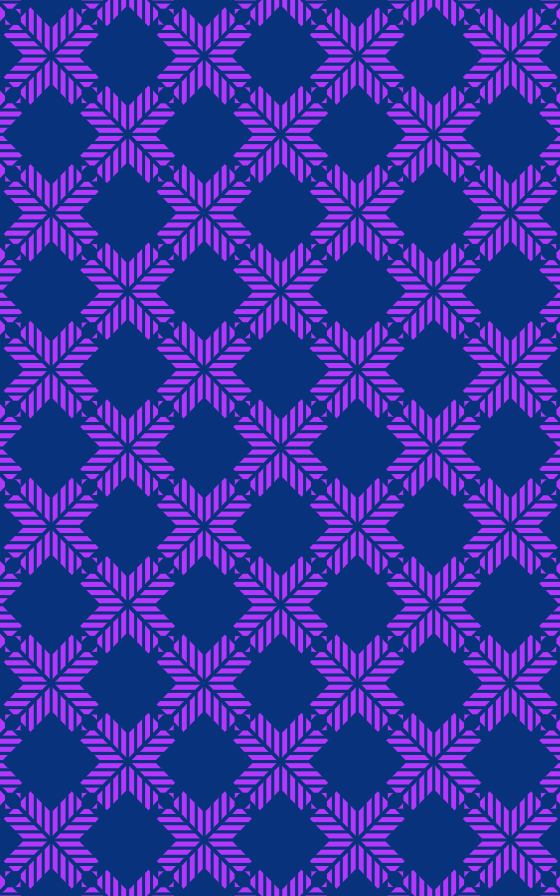
A Shadertoy shader for this pattern:

```glsl
// Staggered lattice of eight-pointed violet stars on navy, each petal ruled
// with parallel stripes. Every point is folded into one octant of its nearest
// star, where distances to straight edges give the petal, stripes and chips.

const vec3 NAVY = vec3(0.035, 0.198, 0.488);
const vec3 VIOLET = vec3(0.71, 0.21, 0.99);

// Half periods of the lattice and its shift, in canvas heights
const vec2 HALF_PERIOD = vec2(0.0854, 0.0875);
const vec2 LATTICE_SHIFT = vec2(0.0008, 0.0);

// Star dimensions, in half periods
const float NOTCH = 0.35;          // centre to the notch between petals
const float TIP_SUM = 0.89;        // |x| + |y| where the petal is cut off
const float SEAM = 0.025;          // half width of the diagonal gap
const float STRIPE_PERIOD = 0.104;
const float STRIPE_FILL = 0.62;    // violet part of each stripe period
const vec2 CHIP_CORNER = vec2(0.60, 0.40);
const float CHIP_LEG = 0.068;

const float INV_SQRT2 = 0.70710678;

// Offset from the nearest lattice point whose coordinates have an even sum
vec2 nearestStarOffset(vec2 p) {
    vec2 diagonal = round(0.5 * vec2(p.x + p.y, p.x - p.y));
    return p - vec2(diagonal.x + diagonal.y, diagonal.x - diagonal.y);
}

// Octant coordinates: x runs along the stripes, y across them
float petalDistance(vec2 o) {
    float seam = SEAM - (o.x - o.y) * INV_SQRT2;
    float side = (o.x - o.y - NOTCH) * INV_SQRT2;
    float tip = (o.x + o.y - TIP_SUM) * INV_SQRT2;
    return max(seam, max(side, tip));
}

float stripeDistance(float across) {
    float fromMiddle = abs(fract(across / STRIPE_PERIOD) - 0.5);
    return (fromMiddle - 0.5 * STRIPE_FILL) * STRIPE_PERIOD;
}

// Small right triangle beside the meeting point of two stars
float chipDistance(vec2 o) {
    float legs = max(o.x - CHIP_CORNER.x, CHIP_CORNER.y - o.y);
    float slope = CHIP_CORNER.x - CHIP_CORNER.y - CHIP_LEG - (o.x - o.y);
    return max(legs, slope * INV_SQRT2);
}

void mainImage(out vec4 fragColor, in vec2 fragCoord) {
    vec2 position = (fragCoord - 0.5 * iResolution.xy) / iResolution.y;
    vec2 p = (position - LATTICE_SHIFT) / HALF_PERIOD;
    float pixel = 1.0 / (iResolution.y * HALF_PERIOD.y);

    // Fold into a single octant
    vec2 q = abs(nearestStarOffset(p));
    vec2 octant = vec2(max(q.x, q.y), min(q.x, q.y));

    // Striped petals plus the chips
    float petal = max(petalDistance(octant), stripeDistance(octant.y));
    float shape = min(petal, chipDistance(octant));
    float coverage = clamp(0.5 - shape / pixel, 0.0, 1.0);

    fragColor = vec4(mix(NAVY, VIOLET, coverage), 1.0);
}
```
